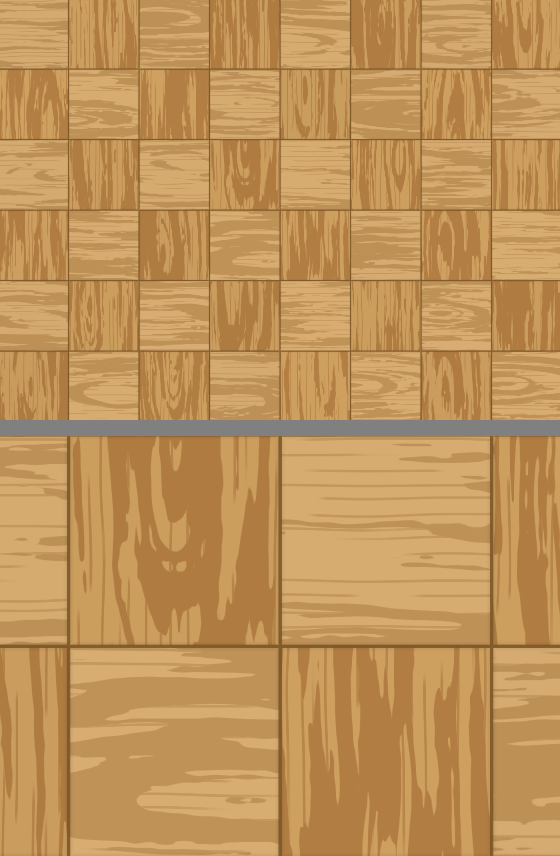
Top: the whole. Bottom: its middle third, enlarged.
A Shadertoy shader for this pattern:

```glsl
// Parquet floor: square wood tiles whose grain turns by 90 degrees in a checkerboard.
// Each tile thresholds stretched noise, bent around a hidden knot, into flat two-tone
// streaks, then adds fine pore lines and a thin dark seam.

const float TILES_DOWN = 5.957;
const vec2 GRID_SHIFT = vec2(0.028, 0.023);
const float SEAM_HALF_WIDTH = 0.008;

const vec3 PALE_BASE = vec3(0.845, 0.675, 0.445);
const vec3 PALE_STREAK = vec3(0.745, 0.570, 0.340);
const vec3 WARM_BASE = vec3(0.800, 0.622, 0.372);
const vec3 WARM_STREAK = vec3(0.690, 0.487, 0.258);
const vec3 SEAM_COLOR = vec3(0.490, 0.340, 0.150);

float hash(vec2 p) {
    vec3 q = fract(vec3(p.xyx) * 0.1031);
    q += dot(q, q.yzx + 33.33);
    return fract((q.x + q.y) * q.z);
}

float valueNoise(vec2 p) {
    vec2 cell = floor(p);
    vec2 f = fract(p);
    f = f * f * (3.0 - 2.0 * f);
    float low = mix(hash(cell), hash(cell + vec2(1.0, 0.0)), f.x);
    float high = mix(hash(cell + vec2(0.0, 1.0)), hash(cell + vec2(1.0, 1.0)), f.x);
    return mix(low, high, f.y);
}

// Distance across the growth rings; rings close into long eyes around the knot.
float ringDistance(vec2 grain, vec2 knot) {
    vec2 d = grain - knot;
    return length(vec2(d.x * 0.2, d.y));
}

// Positive inside a broad streak. grain.x runs along the fibres, grain.y across.
float streakField(vec2 grain, vec2 tile, float seed) {
    bool hasEye = hash(tile + 7.3) > 0.4;
    float knotAcross = hasEye ? mix(0.25, 0.75, hash(tile + 19.1)) : -1.0;
    vec2 knot = vec2(mix(-0.1, 1.1, hash(tile + 31.7)), knotAcross);

    float sway = valueNoise(vec2(grain.x * 3.0, grain.y * 4.0) + seed) - 0.5;
    float ring = ringDistance(grain, knot) + 0.035 * sway;
    float along = grain.x * 1.3 + grain.y * 3.0 + seed;

    float broad = valueNoise(vec2(ring * 17.0 + seed, along));
    float fine = valueNoise(vec2(ring * 42.0 + seed, along * 1.4 + 9.0));
    float ragged = valueNoise(vec2(grain.x * 13.0, grain.y * 44.0) + seed) - 0.5;
    float threshold = mix(0.48, 0.58, hash(tile + 43.9));
    return 0.6 * broad + 0.4 * fine + 0.12 * ragged - threshold;
}

// Thin lines along the fibres, one per lane, fading in and out.
float poreLines(vec2 grain, float seed, float pixel) {
    float sway = 0.02 * (valueNoise(vec2(grain.x * 2.5, grain.y * 5.0) + seed) - 0.5);
    float lane = (grain.y + sway) * 15.0;
    float id = floor(lane);
    float center = mix(0.25, 0.75, hash(vec2(id, seed)));
    float dist = abs(fract(lane) - center) / 15.0;
    float line = 1.0 - smoothstep(0.006 - 0.5 * pixel, 0.006 + 0.5 * pixel, dist);
    float presence = valueNoise(vec2(grain.x * 2.0 + seed, id * 5.0));
    return line * smoothstep(0.28, 0.42, presence);
}

vec3 woodColor(vec2 grain, vec2 tile, bool warm, float pixel) {
    float seed = floor(hash(tile) * 200.0) + 11.0;
    vec3 base = warm ? WARM_BASE : PALE_BASE;
    vec3 streak = warm ? WARM_STREAK : PALE_STREAK;

    float field = streakField(grain, tile, seed);
    float soft = clamp(0.7 * fwidth(field), 0.005, 0.12);
    float broad = smoothstep(-soft, soft, field);
    float pores = poreLines(grain, seed, pixel);
    float tone = 0.985 + 0.03 * hash(tile + 57.3);
    return mix(base, streak, max(broad, 0.75 * pores)) * tone;
}

void mainImage(out vec4 fragColor, in vec2 fragCoord) {
    vec2 p = fragCoord / iResolution.y * TILES_DOWN + GRID_SHIFT;
    float pixel = TILES_DOWN / iResolution.y;
    vec2 tile = floor(p);
    vec2 local = fract(p);

    // Even squares stand upright in the warm tone, odd ones lie flat in the pale tone.
    bool upright = mod(tile.x + tile.y, 2.0) < 0.5;
    vec2 grain = upright ? local.yx : local;
    vec3 color = woodColor(grain, tile, upright, pixel);

    // Seams between tiles, with a faint shaded edge.
    vec2 border = min(local, 1.0 - local);
    float edge = min(border.x, border.y);
    float seam = 1.0 - smoothstep(SEAM_HALF_WIDTH - 0.5 * pixel,
                                  SEAM_HALF_WIDTH + 0.5 * pixel, edge);
    color *= 1.0 - 0.08 * (1.0 - smoothstep(0.0, 0.03, edge));
    color = mix(color, SEAM_COLOR, 0.9 * seam);

    fragColor = vec4(color, 1.0);
}
```
